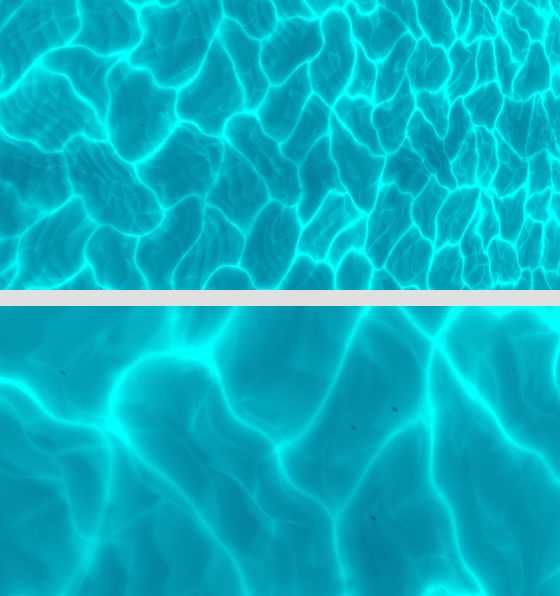
Top, the full canvas; bottom, a detail of the centre.
Reproduce this texture procedurally as a Shadertoy shader.

```glsl
// Sunlit pool floor: a net of bright caustic lines over rippled turquoise water.
// Cellular noise gives the net, layered sines bend it and add clouds and ripples;
// the cells shrink towards the right as if seen in perspective.

const float CELLS_NEAR = 4.0;      // cells per canvas height at the left
const float SQUEEZE_X = 0.8;       // growth of cell count towards the right
const float SQUEEZE_Y = 0.7;
const float BEND = 0.17;           // waviness of the net
const float DEEP_TONE = 0.578;     // green level of the darkest water
const float GLOW_WIDTH = 0.21;
const float GLOW_GAIN = 0.22;
const float CORE_WIDTH = 0.055;
const float CORE_GAIN = 0.27;
const float KNOT_WIDTH = 0.13;
const float KNOT_GAIN = 0.16;
const float FINE_SCALE = 2.1;      // second, fainter net
const float CLOUD_GAIN = 0.075;
const float RIPPLE_GAIN = 0.06;
const float RIPPLE_COUNT = 17.0;   // sand ripples per canvas height
const float SPECK_GRID = 48.0;
const float SPECK_SHARE = 0.012;
const float RED_LEVEL = 0.008;
const float BLUE_FALLOFF = 0.77;   // blue fades slower than green
const mat2 TURN = mat2(0.8, 0.6, -0.6, 0.8);

vec2 hash2(vec2 p) {
    vec3 q = fract(vec3(p.xyx) * vec3(0.1031, 0.1030, 0.0973));
    q += dot(q, q.yzx + 33.33);
    return fract((q.xx + q.yz) * q.zy);
}

// Soft irregular field, roughly -1 to 1
float layeredSines(vec2 p) {
    float sum = 0.0, gain = 0.6;
    for (int i = 0; i < 5; i++) {
        p = TURN * p + 0.7 * sin(p.yx * 1.2 + float(i));
        sum += gain * sin(p.x) * cos(p.y);
        p *= 1.7;
        gain *= 0.62;
    }
    return sum;
}

// Gaps from the nearest cell centre to the second and the third
vec2 cellGaps(vec2 p) {
    vec2 home = floor(p);
    vec3 near = vec3(9.0);
    for (int j = -2; j <= 2; j++)
    for (int i = -2; i <= 2; i++) {
        vec2 cell = home + vec2(i, j);
        float d = length(cell + 0.08 + 0.84 * hash2(cell + 40.0) - p);
        if (d < near.x) near = vec3(d, near.xy);
        else if (d < near.y) near = vec3(near.x, d, near.y);
        else near.z = min(near.z, d);
    }
    return near.yz - near.x;
}

// Sparse dark grains on the floor
float specks(vec2 p) {
    vec2 g = p * SPECK_GRID;
    vec2 cell = floor(g);
    vec2 r = hash2(cell + 7.0);
    vec2 q = TURN * (fract(g) - 0.3 - 0.4 * r.yx);
    float grain = 1.0 - smoothstep(0.04, 0.2, length(q * vec2(0.7, 1.3)));
    return grain * step(r.x, SPECK_SHARE) * (0.4 + 0.6 * r.y);
}

void mainImage(out vec4 fragColor, in vec2 fragCoord) {
    vec2 p = fragCoord / iResolution.y;
    float far = smoothstep(0.7, 1.9, p.x);

    // Perspective, then bending by sines
    vec2 net = vec2(CELLS_NEAR * p.x + SQUEEZE_X * p.x * p.x * p.x,
                    (p.y - 0.5) * (CELLS_NEAR + SQUEEZE_Y * p.x * p.x));
    vec2 bend = sin(net.yx * vec2(2.3, 2.7) + vec2(0.4, 1.9))
              + 0.5 * sin(net.yx * vec2(5.1, 4.3) + net * 1.7)
              + 0.2 * sin(net.yx * 11.0 - net * 6.0);
    vec2 bent = net + BEND * bend;

    float cloud = layeredSines(net * 1.1 + 3.0);
    float wisps = layeredSines(net * vec2(3.6, 1.9) + bend + 11.0);

    // Main net: wide glow, sharp core, bright knots
    vec2 gaps = cellGaps(bent);
    float edge = sqrt(gaps.x * gaps.x + 0.0004) + 0.02 * wisps * smoothstep(0.0, 0.2, gaps.x);
    float power = clamp(0.85 + 0.5 * cloud, 0.35, 1.3);
    float glow = exp(-edge / GLOW_WIDTH);
    float core = exp(-edge / CORE_WIDTH);
    float knot = exp(-gaps.y / KNOT_WIDTH);

    // Fine net, stronger far away
    vec2 fineGaps = cellGaps(TURN * bent * FINE_SCALE + 0.3 * bend.yx + 17.0);
    float fine = exp(-fineGaps.x / 0.13) * clamp(0.5 + 0.8 * wisps, 0.0, 1.0);

    // Slanted sand ripples with thin dark flanks
    float phase = RIPPLE_COUNT * (p.x + 0.4 * p.y) + 1.2 * cloud
                + 0.8 * sin(9.0 * p.y + 5.0 * p.x) + 0.35 * sin(23.0 * p.y - 8.0 * p.x);
    float saw = fract(phase);
    float flank = smoothstep(0.0, 0.75, saw) * (1.0 - smoothstep(0.8, 1.0, saw));
    float ripple = (0.4 - flank) * (1.0 - 0.65 * far) * smoothstep(-0.6, 0.5, wisps + 0.2);

    // Sum of light, mapped to turquoise
    float tone = DEEP_TONE + power * (GLOW_GAIN * glow + CORE_GAIN * core + KNOT_GAIN * knot);
    tone += fine * mix(0.11, 0.17, far) + CLOUD_GAIN * (0.6 * cloud + 0.7 * wisps);
    tone += RIPPLE_GAIN * ripple + 0.07 * smoothstep(1.65, 1.95, p.x);
    tone -= 0.28 * specks(p) * (1.0 - far);
    float green = clamp(tone, 0.2, 1.0);
    fragColor = vec4(RED_LEVEL, green, 1.0 - BLUE_FALLOFF * (1.0 - green), 1.0);
}
```
